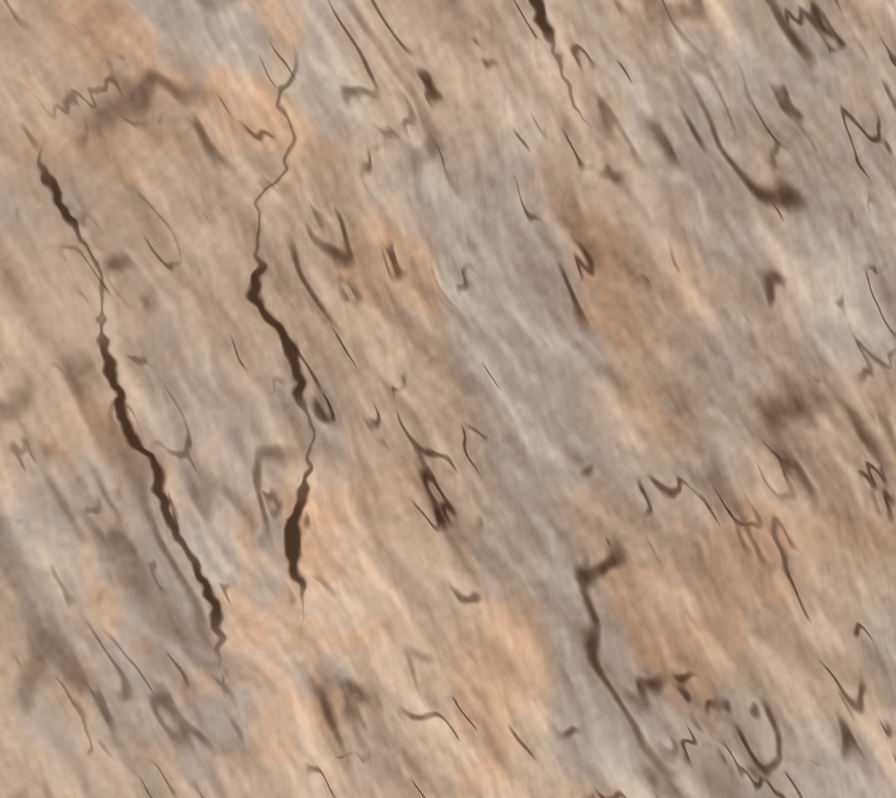
This texture is drawn by a WebGL 1 fragment shader. Its source:

```glsl
precision highp float;

uniform vec2 u_resolution;

#define GRAIN_ANGLE 1.03
#define GRAIN_SCALE vec2(34.0, 12.0)
#define WARP 0.07
#define RELIEF 0.62
#define STREAKS 0.50
#define BLOTCHES 0.42
#define CRACK_DEPTH 0.55
#define FISSURE_WIDTH 0.0062
#define BASE_TONE 0.87

const vec3 DEEP_BROWN = vec3(0.30, 0.22, 0.17);
const vec3 PALE_SAND = vec3(0.78, 0.68, 0.59);
const vec3 GREY_TINT = vec3(-0.055, -0.015, 0.025);
const vec3 RUST_TINT = vec3(0.035, -0.020, -0.055);

float hash(vec2 p) {
  return fract(sin(dot(p, vec2(127.1, 311.7))) * 43758.5453);
}

float noise(vec2 p) {
  vec2 cell = floor(p);
  vec2 f = fract(p);
  f = f * f * (3.0 - 2.0 * f);
  float low = mix(hash(cell), hash(cell + vec2(1.0, 0.0)), f.x);
  float high = mix(hash(cell + vec2(0.0, 1.0)), hash(cell + 1.0), f.x);
  return mix(low, high, f.y);
}

float fbm(vec2 p) {
  float sum = 0.0;
  float weight = 0.52;
  for (int i = 0; i < 4; i++) {
    sum += weight * noise(p);
    p = vec2(p.x + 0.3 * p.y, p.y - 0.12 * p.x) * 2.03 + 17.3;
    weight *= 0.54;
  }
  return sum;
}

// Bent coordinates: x across the grain, y along it
vec2 grainSpace(vec2 p) {
  vec2 bend = vec2(fbm(p * 3.0), fbm(p * 3.0 + 41.0)) - 0.5;
  p += WARP * bend;
  float c = cos(GRAIN_ANGLE);
  float s = sin(GRAIN_ANGLE);
  return vec2(dot(p, vec2(s, c)), dot(p, vec2(c, -s)));
}

// Short broken cracks that follow the grain, at three sizes
float shortCracks(vec2 g) {
  float crack = 0.0;
  vec2 scale = vec2(13.0, 3.6);
  for (int i = 0; i < 3; i++) {
    float seed = float(i) * 23.7;
    float wobble = 0.22 * (noise(g * scale * 3.0 + seed) - 0.5);
    float ridge = abs(noise(g * scale + seed) + wobble - 0.5);
    float gate = noise(g * scale * vec2(0.7, 1.6) + seed + 9.0);
    crack = max(crack, smoothstep(0.09, 0.01, ridge) * smoothstep(0.58, 0.82, gate));
    scale *= 1.75;
  }
  return crack;
}

// Meandering open fissure from top to bottom: x is shade, y is its lit lip
vec2 fissure(vec2 p, vec2 top, vec2 bottom, float seed) {
  float along = (top.y - p.y) / (top.y - bottom.y);
  float path = mix(top.x, bottom.x, along);
  path += 0.085 * (noise(vec2(p.y * 6.0, seed)) - 0.5);
  path += 0.024 * (noise(vec2(p.y * 24.0, seed + 5.0)) - 0.5);
  path += 0.010 * (noise(p * 75.0 + seed) - 0.5);
  float ends = smoothstep(0.0, 0.12, along) * smoothstep(1.0, 0.85, along);
  float opening = smoothstep(0.18, 0.62, noise(vec2(p.y * 13.0, seed + 11.0)));
  float width = FISSURE_WIDTH * ends * mix(0.15, 1.25, opening);
  float side = p.x - path;
  float shade = smoothstep(width + 0.003, width * 0.4, abs(side)) * ends;
  float lip = smoothstep(0.012, 0.0, abs(side - width - 0.008)) * ends;
  return vec2(shade * mix(0.45, 1.0, opening), lip);
}

void main() {
  vec2 p = gl_FragCoord.xy / u_resolution.y;
  vec2 g = grainSpace(p);
  vec2 q = g * GRAIN_SCALE;

  // Layered streaks lit from the upper right
  float height = fbm(q);
  float relief = height - fbm(q + vec2(0.30, -0.12));
  float streak = fbm(q * vec2(0.9, 0.45) + 63.0) - 0.5;
  float blotch = fbm(g * vec2(9.0, 5.0) + 7.0) - 0.5;
  float grit = noise(p * 120.0) - 0.5;
  float roughness = mix(0.65, 1.1, smoothstep(0.05, 0.45, p.x));
  float tone = BASE_TONE + BLOTCHES * blotch + 0.10 * grit;
  tone += roughness * (RELIEF * relief + STREAKS * streak);

  // Cracks and long fissures
  tone -= CRACK_DEPTH * roughness * shortCracks(g);
  vec2 gap = fissure(p, vec2(0.07, 0.84), vec2(0.27, 0.14), 3.0);
  gap = max(gap, fissure(p, vec2(0.34, 0.96), vec2(0.37, 0.18), 8.0));
  gap = max(gap, fissure(p, vec2(0.62, 1.06), vec2(0.73, 0.83), 14.0));
  tone += 0.10 * gap.y;
  tone = mix(tone, -0.12, 0.9 * gap.x);

  // Grey and rusty mineral patches
  float eastward = smoothstep(0.3, 1.1, p.x);
  float grey = smoothstep(0.50, 0.72, fbm(g * vec2(7.0, 4.0) + 31.0) + 0.08 * eastward);
  float rust = smoothstep(0.50, 0.72, fbm(p * 6.0 + 83.0));
  vec3 rock = mix(DEEP_BROWN, PALE_SAND, clamp(tone, -0.2, 1.22));
  rock += (grey * GREY_TINT + rust * (1.0 - grey) * RUST_TINT) * clamp(tone, 0.0, 1.0);

  gl_FragColor = vec4(clamp(rock, 0.0, 1.0), 1.0);
}
```
